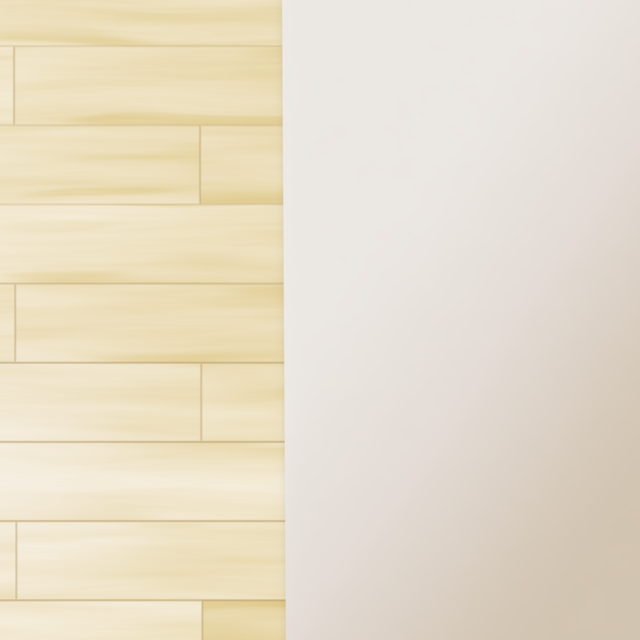
Give the GLSL for this background, as a WebGL 1 fragment shader.

```glsl
precision highp float;
// Pale wooden planks on the left beside a smooth, softly shaded wall panel.
// Planks come from repeated rows with stepped joints; the grain is stretched
// value noise, and the panel is a diagonal blend of three tones.

#define ROW_HEIGHT 0.1237
#define FIRST_SEAM 0.072
#define FIRST_JOINT 0.022
#define JOINT_STEP 0.29
#define SEAM_WIDTH 0.0016
#define WALL_EDGE 0.4466
#define WALL_LEAN 0.0060
#define GRAIN_STRENGTH 0.62
#define STREAK_STRENGTH 0.38

uniform vec2 u_resolution;

const vec3 PALE_WOOD = vec3(0.965, 0.935, 0.87);
const vec3 GOLD_WOOD = vec3(0.885, 0.805, 0.58);
const vec3 SEAM_BROWN = vec3(0.74, 0.64, 0.45);
const vec3 SUN_GLOW = vec3(0.965, 0.94, 0.91);
const vec3 WALL_LIGHT = vec3(0.922, 0.905, 0.886);
const vec3 WALL_ROSE = vec3(0.885, 0.852, 0.825);
const vec3 WALL_SHADE = vec3(0.822, 0.770, 0.695);

float hash(vec2 p) {
  return fract(sin(dot(p, vec2(127.1, 311.7))) * 43758.5453);
}

float noise(vec2 p) {
  vec2 i = floor(p);
  vec2 f = fract(p);
  f = f * f * (3.0 - 2.0 * f);
  return mix(mix(hash(i), hash(i + vec2(1.0, 0.0)), f.x),
             mix(hash(i + vec2(0.0, 1.0)), hash(i + 1.0), f.x), f.y);
}

float fbm(vec2 p) {
  float sum = 0.0;
  float amp = 0.5;
  for (int i = 0; i < 4; i++) {
    sum += amp * noise(p);
    p = p * vec2(1.7, 2.1) + 17.3;
    amp *= 0.5;
  }
  return sum / 0.9375;
}

// Coverage of a thin line at distance d, softened over one pixel.
float line(float d, float pixel) {
  return 1.0 - smoothstep(0.0, SEAM_WIDTH + pixel, abs(d));
}

// p has its origin at the upper left, with y running down.
vec3 woodColor(vec2 p, float pixel) {
  float rowPos = (p.y - FIRST_SEAM) / ROW_HEIGHT;
  float row = floor(rowPos);
  float v = fract(rowPos);
  float joint = FIRST_JOINT + JOINT_STEP * mod(row, 3.0) + 0.0006 * row;
  float side = step(joint, p.x);
  vec2 seed = vec2(row * 7.3, side * 13.7 + row * 3.1);

  // Base tone: every third row is palest, the right and top are warmer.
  float tone = 0.41 + 0.09 * cos(2.0944 * (row - 0.4));
  tone += 0.12 * (hash(seed + 4.0) - 0.5);
  tone += 0.20 * (p.x / WALL_EDGE - 0.5);
  tone += 0.14 * (1.0 - smoothstep(0.0, 0.16, p.y));
  tone -= 0.12 * smoothstep(0.5, 0.75, p.y);
  tone += 0.35 * side * step(6.5, row);

  // Long wavy grain, fine fibres and darker wedges near plank edges.
  float bend = 0.35 * noise(vec2(p.x * 5.0, v * 2.0) + seed);
  float grain = fbm(vec2(p.x * 3.5, v * 4.5 + bend) + seed);
  float fibres = noise(vec2(p.x * 14.0, v * 30.0 + bend * 12.0) + seed);
  float wedge = noise(vec2(p.x * 4.5, v * 6.0 + bend * 3.0) + seed + 31.0);
  float rim = smoothstep(0.22, 0.48, abs(v - 0.5));
  tone += GRAIN_STRENGTH * (grain - 0.5) + 0.07 * (fibres - 0.5);
  tone += STREAK_STRENGTH * smoothstep(0.55, 0.85, wedge) * (0.3 + 0.7 * rim);
  vec3 color = mix(PALE_WOOD, GOLD_WOOD, clamp(tone, 0.0, 1.1));

  // Soft daylight entering from the lower left.
  vec2 toGlow = (p - vec2(0.0, 0.73)) / vec2(0.22, 0.2);
  color = mix(color, SUN_GLOW, 0.55 * exp(-dot(toGlow, toGlow)));

  // Seams between rows, clearer lower down, and joints between planks.
  float rowSeam = line(min(v, 1.0 - v) * ROW_HEIGHT, pixel);
  float seam = rowSeam * mix(0.3, 0.65, smoothstep(0.3, 0.6, p.y));
  seam = max(seam, 0.5 * line(p.x - joint, pixel));
  return mix(color, SEAM_BROWN, seam);
}

vec3 wallColor(vec2 p, float fromEdge) {
  float slope = p.x + 0.7 * p.y + 0.03 * (noise(p * 4.0) - 0.5);
  vec3 color = mix(WALL_LIGHT, WALL_ROSE, smoothstep(0.82, 1.28, slope));
  color = mix(color, WALL_SHADE, smoothstep(1.12, 1.56, slope));
  // Bright bevel along the panel edge and a trace of surface texture.
  color += vec3(0.008, 0.011, 0.014) * exp(-fromEdge / 0.012);
  return color + 0.006 * (fbm(p * 30.0) - 0.5);
}

void main() {
  vec2 p = gl_FragCoord.xy / u_resolution;
  p.y = 1.0 - p.y;
  float pixel = 1.0 / min(u_resolution.x, u_resolution.y);
  float fromEdge = p.x - WALL_EDGE + WALL_LEAN * (1.0 - p.y);

  vec3 wood = woodColor(p, pixel);
  wood *= 1.0 - 0.05 * exp(min(fromEdge, 0.0) / 0.005);
  vec3 wall = wallColor(p, max(fromEdge, 0.0));
  float panel = smoothstep(-pixel, pixel, fromEdge);
  gl_FragColor = vec4(mix(wood, wall, panel), 1.0);
}
```
